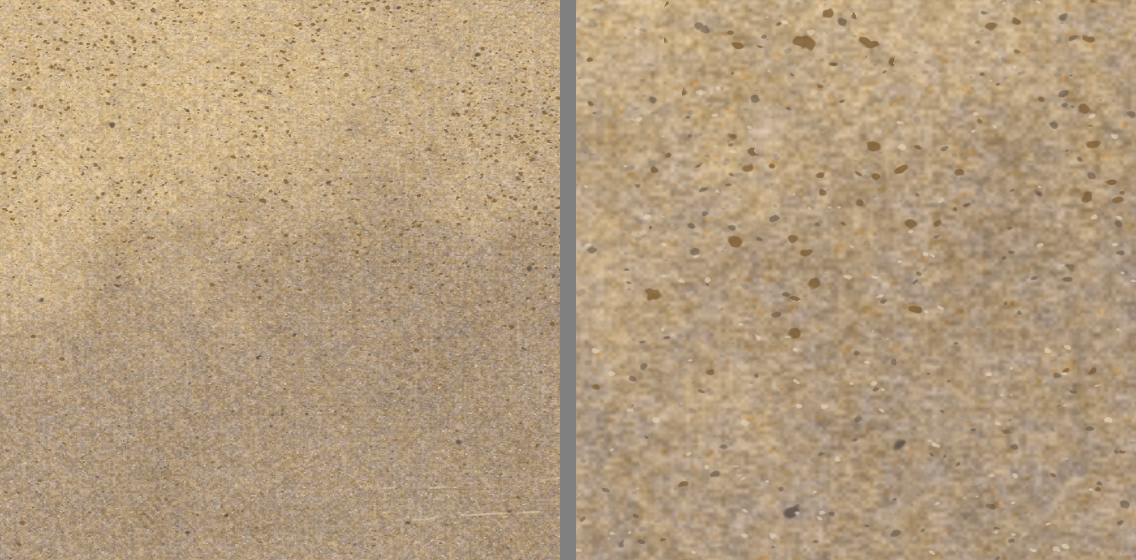
Left: the whole. Right: its middle third, enlarged.
Give the GLSL for this texture, as a WebGL 2 fragment shader.

```glsl
#version 300 es
precision highp float;

uniform vec2 u_resolution;
out vec4 fragColor;

float hash(vec2 p) {
    return fract(sin(dot(p, vec2(127.1, 311.7))) * 43758.5453);
}

float noise(vec2 p) {
    vec2 cell = floor(p);
    vec2 f = fract(p);
    f = f * f * (3.0 - 2.0 * f);
    return mix(mix(hash(cell), hash(cell + vec2(1, 0)), f.x),
               mix(hash(cell + vec2(0, 1)), hash(cell + vec2(1, 1)), f.x), f.y);
}

float fbm(vec2 p) {
    float sum = 0.0;
    float amplitude = 0.5;
    for (int i = 0; i < 5; i++) {
        sum += amplitude * noise(p);
        p = mat2(1.6, 1.2, -1.2, 1.6) * p + 7.3;
        amplitude *= 0.5;
    }
    return sum;
}

// Coverage of irregular flattened flecks scattered on a jittered grid
float flecks(vec2 uv, float cells, float density, float maxRadius, float seed) {
    vec2 p = uv * cells;
    vec2 home = floor(p);
    float ragged = (noise(p * 4.0 + seed) - 0.5) * 0.22;
    float soft = 0.05 + 0.7 * cells / u_resolution.y;
    float cover = 0.0;
    for (int y = -1; y <= 1; y++) {
        for (int x = -1; x <= 1; x++) {
            vec2 id = home + vec2(x, y);
            vec2 key = id + seed;
            float present = step(hash(key + 3.1), density);
            vec2 center = id + vec2(hash(key), hash(key + 17.7));
            float tilt = (hash(key + 9.2) - 0.5) * 1.2;
            vec2 d = mat2(cos(tilt), -sin(tilt), sin(tilt), cos(tilt)) * (p - center);
            d.y *= 1.2 + 0.8 * hash(key + 5.4);
            float size = hash(key + 23.9);
            float radius = maxRadius * (0.35 + 0.65 * size * size);
            float edge = length(d) + ragged - radius;
            cover = max(cover, present * (1.0 - smoothstep(-soft, soft, edge)));
        }
    }
    return cover;
}

// Thin, broken, slightly rising scrape on the right side
float scrape(vec2 uv, float height, float slope, float seed) {
    float wobble = (noise(vec2(uv.x * 25.0, seed)) - 0.5) * 0.006;
    float offset = abs(uv.y - height - slope * (uv.x - 0.6) - wobble);
    float line = 1.0 - smoothstep(0.0005, 0.0012 + 1.0 / u_resolution.y, offset);
    float gaps = smoothstep(0.3, 0.7, noise(vec2(uv.x * 70.0, seed + 4.0)));
    return line * gaps * smoothstep(0.55, 0.72, uv.x);
}

void main() {
    vec2 uv = gl_FragCoord.xy / u_resolution;

    // Broad drift from golden upper left to grey lower part
    float cloud = fbm(uv * 3.5 + 2.0) - 0.48;
    float patches = fbm(uv * 14.0 + 31.0) - 0.48;
    float shade = smoothstep(0.3, 0.75, uv.x) * 0.09;
    float warmth = smoothstep(0.27, 0.72, uv.y - shade + cloud * 0.3 + patches * 0.12);
    warmth *= 1.0 - 0.3 * smoothstep(0.4, 0.75, uv.x + cloud * 0.4);
    vec3 color = mix(vec3(0.675, 0.59, 0.49), vec3(0.82, 0.72, 0.56), warmth);
    color += patches * 0.06 + cloud * 0.04;

    // Fine sand grain in brightness and tint
    float coarse = noise(uv * vec2(135.0, 165.0)) - 0.5;
    float medium = noise(uv * vec2(230.0, 270.0) + 51.0) - 0.5;
    float fine = noise(uv * 430.0 + 93.0) - 0.5;
    color += coarse * 0.08 + medium * 0.12 + fine * 0.11;
    float tint = noise(uv * 150.0 + 140.0) + noise(uv * 75.0 + 220.0) - 1.0;
    color += tint * vec3(0.025, 0.005, -0.05);

    // Ochre and blue-grey grains
    float ochre = flecks(uv, 120.0, 0.3, 0.4, 11.0);
    color = mix(color, color * vec3(1.0, 0.9, 0.7), ochre * 0.6);
    float slate = flecks(uv, 135.0, 0.25, 0.36, 47.0);
    color = mix(color, vec3(0.52, 0.49, 0.45), slate * 0.4);

    // Clustered brown pits above, small dark chips below
    float cluster = smoothstep(0.4, 0.7, fbm(uv * 9.0 + 64.0));
    float pitDensity = (0.05 + 0.38 * cluster) * smoothstep(0.3, 0.65, uv.y);
    float pits = flecks(uv, 85.0, pitDensity, 0.42, 83.0);
    color = mix(color, vec3(0.46, 0.33, 0.17), pits * 0.7);
    float chips = flecks(uv, 110.0, 0.1, 0.36, 129.0);
    color = mix(color, vec3(0.36, 0.31, 0.26), chips * 0.55);
    float stones = flecks(uv, 32.0, 0.025, 0.24, 171.0);
    color = mix(color, vec3(0.33, 0.28, 0.25), stones * 0.75);

    // Pale glints, denser toward the bottom
    float glints = flecks(uv, 130.0, mix(0.13, 0.04, uv.y), 0.32, 203.0);
    color = mix(color, vec3(0.9, 0.84, 0.74), glints * 0.65);

    float scrapes = max(scrape(uv, 0.122, 0.055, 5.0), scrape(uv, 0.062, 0.075, 19.0));
    color = mix(color, vec3(0.86, 0.79, 0.69), scrapes * 0.6);

    fragColor = vec4(clamp(color, 0.0, 1.0), 1.0);
}
```
